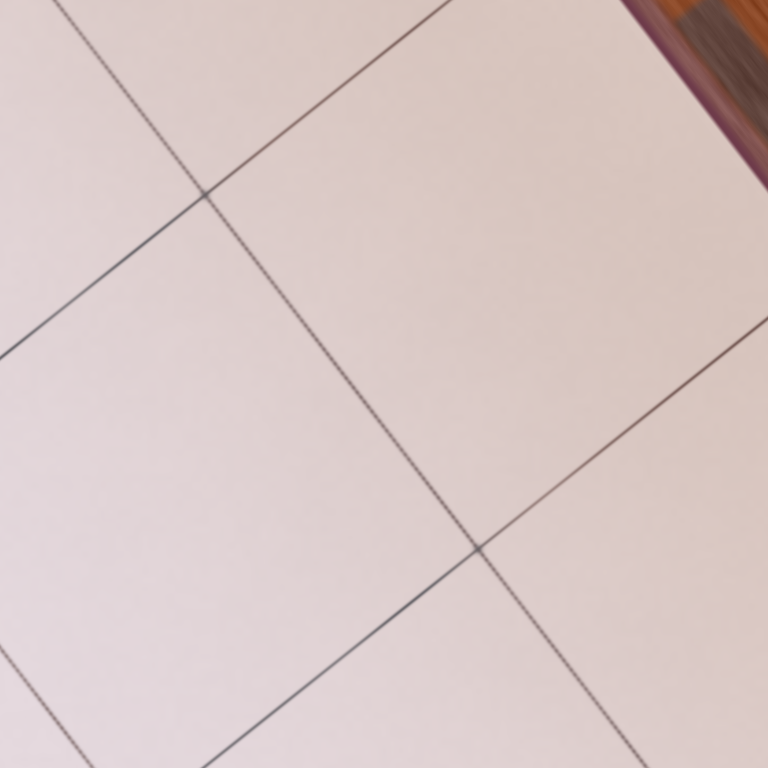
This texture is drawn by a WebGL 2 fragment shader. Its source:

```glsl
#version 300 es
precision highp float;

uniform vec2 u_resolution;
out vec4 fragColor;

// Tile lattice: one crossing and the two tile edges leaving it
const vec2 CROSSING = vec2(0.267, 0.746);
const vec2 EDGE_DOWN = vec2(0.3555, -0.461);
const vec2 EDGE_UP = vec2(0.447, 0.356);

// Joints
const float STEEP_WIDTH = 0.0030;
const float SHALLOW_WIDTH = 0.0024;
const float BEAD_COUNT = 74.0;
const vec3 STEEP_COLOR = vec3(0.50, 0.42, 0.42);
const vec3 GROUT_COOL = vec3(0.38, 0.37, 0.39);
const vec3 GROUT_WARM = vec3(0.45, 0.34, 0.32);

// Tile surface
const vec3 TILE_COOL = vec3(0.895, 0.848, 0.868);
const vec3 TILE_WARM = vec3(0.845, 0.770, 0.742);
const float MOTTLE = 0.012;
const float TILE_VARIATION = 0.006;

// Wooden border, measured in tile widths across the floor
const float BORDER_START = 1.021;
const float PLANK_START = 1.085;
const float PLANK_STOP = 1.205;
const float PLANK_END = 0.35;
const vec3 RIM_COLOR = vec3(0.43, 0.23, 0.29);
const vec3 TRIM_COLOR = vec3(0.52, 0.34, 0.33);
const vec3 PLANK_COLOR = vec3(0.38, 0.27, 0.24);
const vec3 WOOD_COLOR = vec3(0.54, 0.28, 0.15);

float hash(vec2 p) {
    p = fract(p * vec2(0.1031, 0.1137));
    p += dot(p, p.yx + 33.33);
    return fract((p.x + p.y) * p.x * 57.3);
}

float noise(vec2 p) {
    vec2 i = floor(p);
    vec2 f = fract(p);
    f = f * f * (3.0 - 2.0 * f);
    return mix(mix(hash(i), hash(i + vec2(1, 0)), f.x),
               mix(hash(i + vec2(0, 1)), hash(i + vec2(1, 1)), f.x), f.y);
}

float fbm(vec2 p) {
    float sum = 0.0;
    float weight = 0.5;
    for (int i = 0; i < 4; i++) {
        sum += weight * noise(p);
        p = p * 2.1 + 17.0;
        weight *= 0.5;
    }
    return sum;
}

float cross2(vec2 a, vec2 b) { return a.x * b.y - a.y * b.x; }

// Soft line profile that never gets thinner than a pixel
float softLine(float dist, float width, float pixel) {
    float w = max(width, 0.7 * pixel);
    return exp(-dist * dist / (w * w));
}

vec3 tileColor(vec2 uv, vec2 tile) {
    float warmth = smoothstep(0.1, 1.15, dot(uv, vec2(0.70, 0.55)) + 0.08);
    vec3 color = mix(TILE_COOL, TILE_WARM, warmth);
    color += MOTTLE * (fbm(uv * 7.0 + 40.0) - 0.47);
    color += 0.6 * MOTTLE * (noise(uv * 90.0) - 0.5);
    return color + TILE_VARIATION * (hash(tile + 51.0) - 0.5);
}

vec3 borderColor(vec2 cell, float soft) {
    float grain = fbm(cell * vec2(9.0, 70.0) + 20.0) - 0.47;
    float plank = smoothstep(-0.012, 0.012, cell.y - PLANK_START)
                * smoothstep(0.015, -0.015, cell.y - PLANK_STOP)
                * smoothstep(-0.015, 0.015, cell.x - PLANK_END);
    float trim = smoothstep(0.02, -0.02, cell.y - PLANK_START);
    vec3 color = mix(WOOD_COLOR, TRIM_COLOR, trim);
    color = mix(color, PLANK_COLOR, plank) + 0.16 * grain;
    float rim = smoothstep(0.026 + soft, 0.008, cell.y - BORDER_START);
    return mix(color, RIM_COLOR, rim);
}

void main() {
    vec2 uv = gl_FragCoord.xy / u_resolution;
    float pixel = 1.0 / min(u_resolution.x, u_resolution.y);

    // Lattice coordinates: x runs down the steep joints, y along the shallow ones
    float area = cross2(EDGE_DOWN, EDGE_UP);
    vec2 offset = uv - CROSSING;
    vec2 cell = vec2(cross2(offset, EDGE_UP), cross2(EDGE_DOWN, offset)) / area;
    vec2 scale = area / vec2(length(EDGE_UP), length(EDGE_DOWN));
    vec2 joint = vec2(round(cell.x), min(round(cell.y), 0.0));
    vec2 dist = (cell - joint) * scale;

    vec3 color = tileColor(uv, floor(cell));

    // Beaded steep joints and unevenly worn shallow joints
    float bead = 0.88 + 0.12 * sin(6.2832 * BEAD_COUNT * cell.x);
    float steepWear = 0.62 + 0.25 * noise(vec2(cell.x * 7.0, joint.y + 30.0));
    float shallowWear = 0.55 + 0.38 * noise(vec2(cell.y * 5.0 + 20.0, joint.x * 3.0 + 9.0));
    vec3 grout = mix(GROUT_COOL, GROUT_WARM, smoothstep(-0.15, 0.2, cell.y));
    color = mix(color, STEEP_COLOR, softLine(dist.y, STEEP_WIDTH, pixel) * bead * steepWear);
    color = mix(color, grout, softLine(dist.x, SHALLOW_WIDTH, pixel) * shallowWear);
    color = mix(color, GROUT_COOL, 0.55 * softLine(length(dist), 0.006, pixel));

    // Border along the far edge of the floor
    float soft = 0.004 + pixel / scale.y;
    float border = smoothstep(-soft, soft, cell.y - BORDER_START);
    color = mix(color, borderColor(cell, soft), border);

    fragColor = vec4(clamp(color, 0.0, 1.0), 1.0);
}
```
